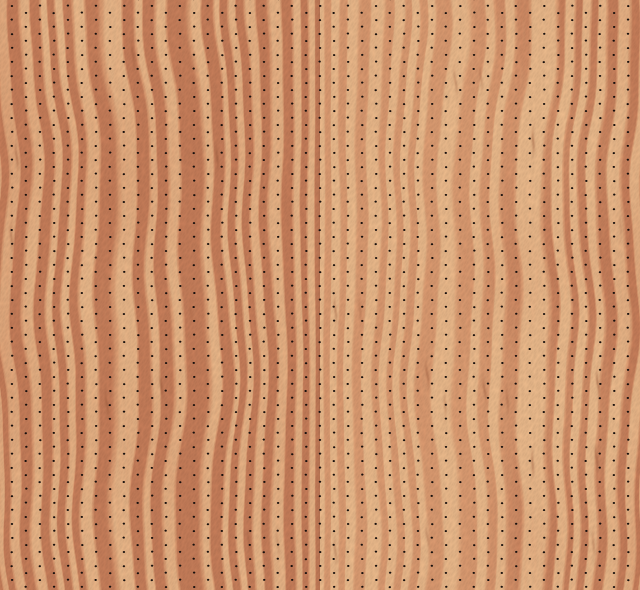
A Shadertoy shader for this texture:

```glsl
// Perforated softwood veneer: two mirrored leaves of wavy growth rings meet at a
// central seam, under a staggered grid of small drilled holes. Rings come from a
// phase bent by layered sines; pores and fibres come from cellular noise.

#define HOLES_ACROSS 45.71   // hole pitches per canvas width
#define HOLE_RADIUS  0.074   // in hole pitches
#define RING_DENSITY 15.5    // mean growth rings per leaf
#define RING_SPREAD  4.8     // crowding of rings toward the seam
#define EARLY_WIDTH  0.42    // pale share of each ring
#define RING_DRIFT   0.07    // sideways lean of the rings
#define FIBRE_DEPTH  0.075   // strength of the fine surface texture
#define STREAK_RATE  0.16    // share of cells holding a resin streak

const vec3 PALE_WOOD = vec3(0.885, 0.700, 0.525);
const vec3 MID_WOOD  = vec3(0.830, 0.590, 0.430);
const vec3 DARK_WOOD = vec3(0.745, 0.470, 0.335);
const vec3 RESIN     = vec3(0.600, 0.350, 0.230);
const vec3 HOLE      = vec3(0.090, 0.060, 0.050);

vec2 hash2(vec2 p) {
    vec3 q = fract(p.xyx * vec3(0.1031, 0.1030, 0.0973));
    q += dot(q, q.yzx + 33.33);
    return fract((q.xx + q.yz) * q.zy);
}

// Distance to the nearest jittered cell point
float cellular(vec2 p) {
    vec2 cell = floor(p), local = p - cell;
    float nearest = 2.0;
    for (int j = -1; j <= 1; j++)
    for (int i = -1; i <= 1; i++) {
        vec2 o = vec2(i, j);
        vec2 r = o + hash2(cell + o + 200.0) - local;
        nearest = min(nearest, dot(r, r));
    }
    return sqrt(nearest);
}

// Late-wood amount, 0 pale to 1 dark; t runs from the seam to the outer edge
float growthRings(float t, float y, float side) {
    float bend = RING_DRIFT * t * (0.92 - y)
               + 0.013 * sin(16.0 * y + 1.9 + 2.0 * t + 0.5 * side)
               + 0.014 * sin(7.0 * y - 4.0 * t)
               + 0.003 * sin(37.0 * y + 9.0 * t);
    float s = t + bend * smoothstep(-0.05, 0.3, t);
    float phase = RING_DENSITY * s + RING_SPREAD * sin(5.5 * s) / 5.5
                + 0.22 * sin(23.0 * s) + 0.55 - 0.45 * side;
    float ring = floor(phase), f = phase - ring;
    float vary = hash2(vec2(ring + 40.0, 7.0)).x - 0.5;
    float edge = EARLY_WIDTH + 0.22 * vary + 0.06 * side
               + 0.04 * sin(11.0 * y + ring * 2.4);
    return smoothstep(edge - 0.13, edge + 0.13, f) * (1.0 - smoothstep(0.86, 1.0, f));
}

// Sparse, thin, nearly upright dark strokes
float resinStreaks(vec2 p) {
    vec2 q = p * vec2(22.0, 8.0);
    vec2 cell = floor(q);
    vec2 chance = hash2(cell + 60.0), offset = hash2(cell + 95.0) - 0.5;
    vec2 r = q - cell - 0.5 - 0.4 * offset;
    r.x += 0.3 * offset.x * r.y + 0.03 * sin(14.0 * r.y);
    float stroke = exp(-dot(r * vec2(19.0, 6.5), r * vec2(19.0, 6.5)));
    return stroke * step(chance.x, STREAK_RATE) * (0.4 + 0.6 * chance.y);
}

// Coverage of the staggered drilled holes
float drilledHoles(vec2 p) {
    vec2 g = vec2(p.x - 0.5, p.y) * HOLES_ACROSS;
    float column = floor(g.x + 0.5);
    g.y -= 0.72 + 0.5 * mod(column, 2.0);
    float row = floor(g.y + 0.5);
    vec2 jitter = hash2(vec2(column, row) + 150.0) - 0.5;
    vec2 r = g - vec2(column, row) - 0.05 * jitter;
    float pixel = HOLES_ACROSS / iResolution.x;
    float d = length(r * vec2(0.92, 1.05)) - HOLE_RADIUS;
    return clamp(0.5 - d / pixel, 0.0, 1.0);
}

void mainImage(out vec4 fragColor, in vec2 fragCoord) {
    vec2 p = fragCoord / iResolution.x;
    float t = abs(p.x - 0.5) * 2.0;
    float side = step(0.5, p.x);

    // Ring tone: the right leaf is paler until near its outer edge
    float depth = mix(1.0, mix(0.60, 0.95, smoothstep(0.45, 0.8, t)), side);
    float tone = mix(0.17, 0.06, side) + 0.82 * depth * growthRings(t, p.y, side);

    // Broad sheen and darker outer edges
    tone += 0.06 * sin(15.0 * p.y + 4.0 * p.x + 3.2) * smoothstep(0.2, 0.8, t)
          + 0.05 * sin(8.0 * p.y + 13.0 * p.x) * sin(21.0 * p.x - 5.0 * p.y);
    tone += 0.12 * smoothstep(0.88, 1.0, t);

    // Slanted short pores and long upright fibres
    vec2 slant = vec2(p.x - 0.6 * p.y, p.y + 0.6 * p.x);
    float pores = cellular(slant * vec2(230.0, 85.0)) - 0.5;
    float fibres = cellular(p * vec2(190.0, 16.0)) - 0.5;
    tone += 0.10 * fibres;
    tone = clamp(tone, 0.0, 1.0);

    vec3 wood = mix(PALE_WOOD, MID_WOOD, smoothstep(0.0, 0.5, tone));
    wood = mix(wood, DARK_WOOD, smoothstep(0.45, 1.0, tone));
    wood *= 1.0 + FIBRE_DEPTH * (pores + 0.4 * fibres);
    wood = mix(wood, RESIN, 0.5 * resinStreaks(p));

    // Seam shadow on the left leaf
    wood *= 1.0 - 0.07 * (1.0 - side) * exp(-t * 160.0);

    fragColor = vec4(mix(wood, HOLE, drilledHoles(p)), 1.0);
}
```
